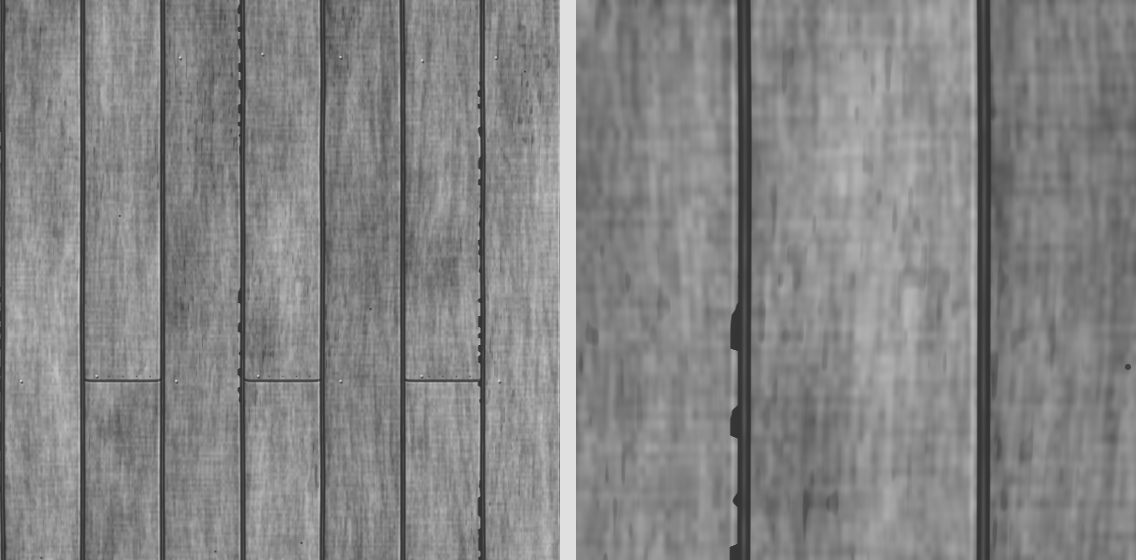
Left: the whole. Right: its middle third, enlarged.
Reproduce this texture procedurally as a Shadertoy shader.

```glsl
// Weathered grey floorboards: seven upright planks with dark grooves between them.
// Every second plank has a butt joint; layered stretched noise gives the grain,
// distance functions give the grooves, chipped edges, nails and pinholes.

#define PLANKS 7.0
#define SEAM_OFFSET 0.005
#define GROOVE_HALF 0.0037
#define JOINT_Y 0.32
#define NAIL_TOP_Y 0.897
#define NAIL_RADIUS 0.0024
#define STREAKS 0.15
#define BLOTCHES 0.24
#define FINE_GRAIN 0.11
#define WEAVE 0.05

const float PLANK_TONE[7] = float[7](0.565, 0.56, 0.51, 0.57, 0.505, 0.535, 0.58);

float hash(vec2 p) {
    vec3 q = fract(vec3(p.xyx) * 0.1031);
    q += dot(q, q.yzx + 33.33);
    return fract((q.x + q.y) * q.z);
}

float noise(vec2 p) {
    vec2 i = floor(p), f = fract(p);
    f = f * f * (3.0 - 2.0 * f);
    return mix(mix(hash(i), hash(i + vec2(1, 0)), f.x),
               mix(hash(i + vec2(0, 1)), hash(i + vec2(1, 1)), f.x), f.y);
}

float fbm(vec2 p) {
    float sum = 0.0, amp = 0.5;
    for (int i = 0; i < 4; i++) {
        sum += amp * noise(p);
        p = p * 2.03 + 17.0;
        amp *= 0.5;
    }
    return sum / 0.9375;
}

// Smooth coverage of a disc
float disc(vec2 p, float radius, float px) {
    return 1.0 - smoothstep(radius - px, radius + px, length(p));
}

// Wood brightness for one board; u runs across the plank
float wood(vec2 uv, float u, float plank, float board) {
    vec2 p = uv + vec2(board * 3.7, board * 5.3);
    p.x += 0.012 * (noise(p * vec2(5.0, 4.0)) - 0.5);
    float tone = PLANK_TONE[int(plank)];
    tone += BLOTCHES * (fbm(p * vec2(18.0, 4.5)) - 0.5);
    tone += STREAKS * (fbm(p * vec2(95.0, 5.0)) - 0.5);
    tone += FINE_GRAIN * (noise(p * vec2(240.0, 38.0)) - 0.5);
    tone += FINE_GRAIN * 0.7 * (noise(p * vec2(250.0, 150.0)) - 0.5);
    tone += WEAVE * (noise(p * vec2(22.0, 210.0)) - 0.5);

    // Short dark pores, gathered in patches
    float pores = smoothstep(0.72, 0.95, noise(p * vec2(210.0, 60.0) + 40.0));
    tone -= 0.10 * pores * smoothstep(0.4, 0.7, fbm(p * vec2(12.0, 5.0) + 9.0));

    // Arched growth rings on the planks to the right
    float across = u - 0.5 + 0.16 * (noise(p * vec2(3.0, 5.0)) - 0.5);
    float rings = p.y * 4.0 + 11.0 * across * across + 0.5 * fbm(p * vec2(20.0, 6.0));
    float ring = pow(0.5 + 0.5 * sin(6.2832 * rings), 3.0);
    tone -= 0.075 * (ring - 0.3) * step(3.5, plank) * noise(p * vec2(14.0, 4.0) + 5.0);

    // Dark stains on the jointed planks, climbing from left to right
    vec2 stain = vec2((u - 0.38) / 0.32, (uv.y - 0.165 - 0.0725 * plank) / 0.065);
    float ragged = 0.35 + 1.1 * fbm(p * vec2(45.0, 14.0));
    tone -= 0.11 * mod(plank, 2.0) * ragged * exp(-dot(stain, stain));

    // Lighter towards the right edge, darker at the top and lower left
    tone += 0.03 * (u - 0.5) - 0.035 * smoothstep(0.75, 1.0, uv.y);
    return tone - 0.05 * smoothstep(0.25, 0.0, uv.y) * step(plank, 1.5);
}

void mainImage(out vec4 fragColor, in vec2 fragCoord) {
    vec2 uv = fragCoord / iResolution.xy;
    float px = 0.75 / iResolution.y;

    // Plank and seam cells
    float s = (uv.x - SEAM_OFFSET) * PLANKS;
    float u = fract(s);
    float plank = mod(floor(s), PLANKS);
    float seam = floor(s + 0.5);
    float dx = (s - seam) / PLANKS + 0.0016 * (noise(vec2(uv.y * 7.0, seam * 9.0)) - 0.5);
    float jointed = mod(plank, 2.0);
    float dy = uv.y - JOINT_Y - 0.005 * pow(abs(2.0 * u - 1.0), 16.0);
    float board = plank + PLANKS * jointed * step(dy, 0.0);
    float tone = wood(uv, u, plank, board);

    // Butt joint with a pale lip beneath
    tone += 0.07 * jointed * exp(-pow((dy + 0.004) / 0.002, 2.0));
    tone = mix(tone, 0.23, 0.85 * jointed * (1.0 - smoothstep(0.0008, 0.0012 + 2.0 * px, abs(dy))));

    // Nails with a small shadow, and dark holes along the joint
    for (int row = 0; row < 2; row++) {
        float r = float(row);
        vec2 jitter = vec2(hash(vec2(plank, r + 3.0)), hash(vec2(plank, r + 8.0))) - 0.5;
        vec2 nail = vec2((u - 0.2 - 0.12 * jitter.x) / PLANKS,
                         uv.y - mix(JOINT_Y + 0.009 * jointed, NAIL_TOP_Y, r) - 0.014 * jitter.y * r);
        float present = max(1.0 - r, step(1.5, plank));
        tone = mix(tone, 0.25, 0.7 * present * disc(nail + vec2(-0.0015, 0.003), NAIL_RADIUS, px));
        tone = mix(tone, 0.85, 0.85 * present * disc(nail, NAIL_RADIUS * 0.8, px));
    }
    for (int i = 0; i < 4; i++) {
        vec2 hole = vec2((u - 0.33 - 0.17 * float(i)) / PLANKS, uv.y - JOINT_Y - 0.008);
        tone = mix(tone, 0.2, 0.7 * jointed * disc(hole, 0.0012, px));
    }
    vec2 pinhole = vec2((u - 0.2 - 0.6 * hash(vec2(board, 21.0))) / PLANKS, uv.y - hash(vec2(board, 35.0)));
    tone = mix(tone, 0.2, 0.8 * disc(pinhole, 0.0018, px));

    // Groove: soft shade, pale left lip, chipped edge, dark channel with a lighter core
    tone -= 0.10 * exp(-abs(dx) / 0.006);
    tone += 0.13 * exp(-pow((dx + 0.0068) / 0.0016, 2.0));
    float worn = smoothstep(0.48, 0.62, noise(vec2(uv.y * 5.0, seam * 7.0))) * (1.0 - step(0.5, mod(seam, 3.0)));
    float chip = 0.0045 * worn * smoothstep(0.5, 0.75, noise(vec2(uv.y * 95.0, seam)));
    float edge = max(dx, -dx - chip) - GROOVE_HALF;
    float core = exp(-pow(dx / 0.0013, 2.0)) * (0.6 + 0.6 * noise(vec2(uv.y * 60.0, seam + 4.0)));
    tone = mix(tone, 0.19 + 0.12 * core, 0.95 * (1.0 - smoothstep(-px, 2.0 * px, edge)));

    fragColor = vec4(vec3(clamp(tone, 0.0, 1.0)), 1.0);
}
```
